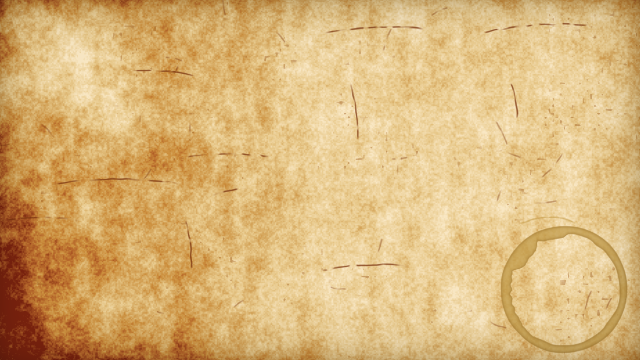
A Shadertoy shader for this texture:

```glsl
float hash(vec2 p) {
    vec3 q = fract(vec3(p.xyx) * 0.1031);
    q += dot(q, q.yzx + 33.33);
    return fract((q.x + q.y) * q.z);
}

float noise(vec2 p) {
    vec2 cell = floor(p), f = fract(p);
    f = f * f * (3.0 - 2.0 * f);
    float low = mix(hash(cell), hash(cell + vec2(1, 0)), f.x);
    float high = mix(hash(cell + vec2(0, 1)), hash(cell + vec2(1, 1)), f.x);
    return mix(low, high, f.y);
}

// Fractal noise centred on zero
float fbm(vec2 p) {
    float sum = 0.0, amplitude = 0.5;
    for (int i = 0; i < 5; i++) {
        sum += amplitude * (noise(p) - 0.5);
        p = mat2(1.6, 1.2, -1.2, 1.6) * p + 17.3;
        amplitude *= 0.55;
    }
    return sum;
}

float spot(vec2 p, vec2 center, vec2 size) {
    vec2 d = (p - center) / size;
    return exp(-dot(d, d));
}

vec3 paperColor(float tone) {
    vec3 stops[6] = vec3[6](
        vec3(0.95, 0.86, 0.68), vec3(0.91, 0.79, 0.55), vec3(0.85, 0.68, 0.40),
        vec3(0.80, 0.56, 0.24), vec3(0.71, 0.39, 0.16), vec3(0.56, 0.22, 0.09));
    float t = clamp(tone, -0.13, 1.1) * 5.0;
    int i = int(clamp(floor(t), 0.0, 4.0));
    return mix(stops[i], stops[i + 1], t - float(i));
}

// Broad staining: 0 is pale, 1 is deep rust
float paperTone(vec2 p, float aspect) {
    vec2 q = p + 0.09 * vec2(fbm(p * 6.0), fbm(p * 6.0 + 40.0));
    float tone = mix(0.42, 0.10, smoothstep(0.3, 1.05, q.x));
    tone += 0.46 * spot(q, vec2(0.04, 0.13), vec2(0.13, 0.19));
    tone += 0.24 * spot(q, vec2(0.0, 0.44), vec2(0.22, 0.20));
    tone += 0.20 * spot(q, vec2(0.25, 0.0), vec2(0.42, 0.10));
    tone += 0.10 * spot(q, vec2(0.48, 0.72), vec2(0.18, 0.22));
    tone += 0.12 * spot(q, vec2(aspect, 0.75), vec2(0.15, 0.30));
    tone -= 0.36 * spot(q, vec2(0.22, 0.84), vec2(0.19, 0.13));
    tone -= 0.28 * spot(q, vec2(0.29, 0.65), vec2(0.11, 0.06));
    tone -= 0.12 * spot(q, vec2(0.36, 0.15), vec2(0.10, 0.13));
    vec2 border = min(p, vec2(aspect, 1.0) - p);
    tone += 0.27 * exp(-border.y / 0.035) + 0.20 * exp(-border.x / 0.035);

    // Mottling, vertical fibres and fine grain
    float strength = mix(1.35, 0.9, smoothstep(0.2, 0.9, p.x));
    tone += strength * (0.40 * fbm(p * 7.0) + 0.42 * fbm(p * 26.0 + 9.0));
    tone += 0.32 * fbm(p * vec2(30.0, 5.0) + 70.0);
    tone += 0.20 * (noise(p * 130.0) - 0.5) + 0.20 * (noise(p * 260.0) - 0.5);
    return tone;
}

float scratch(vec2 p, vec2 a, vec2 b, float bend, float pixel) {
    vec2 d = b - a;
    float len = length(d);
    float t = dot(p - a, d) / (len * len);
    float offset = dot(p - a, vec2(-d.y, d.x)) / len - bend * len * 4.0 * t * (1.0 - t);
    offset += 0.004 * (noise(p * 45.0) - 0.5);
    float ends = smoothstep(0.0, 0.08, t) * smoothstep(1.0, 0.92, t);
    float broken = smoothstep(0.2, 0.65, noise(p * 60.0 + a * 90.0));
    return ends * broken * (1.0 - smoothstep(0.0, 0.0012 + pixel, abs(offset)));
}

float scratches(vec2 p, float aspect, float pixel) {
    vec4 marks[12] = vec4[12](
        vec4(0.14, 0.486, 0.50, 0.49), vec4(0.50, 0.56, 0.75, 0.565),
        vec4(0.35, 0.80, 0.545, 0.79), vec4(0.90, 0.907, 1.18, 0.92),
        vec4(1.33, 0.907, 1.64, 0.93), vec4(0.89, 0.248, 1.14, 0.26),
        vec4(0.0, 0.387, 0.22, 0.387), vec4(1.419, 0.77, 1.437, 0.67),
        vec4(0.972, 0.77, 0.995, 0.61), vec4(0.514, 0.39, 0.532, 0.25),
        vec4(0.50, 0.86, 0.487, 0.80), vec4(0.59, 0.456, 0.69, 0.48));
    float wear = 0.0;
    for (int i = 0; i < 12; i++)
        wear = max(wear, scratch(p, marks[i].xy, marks[i].zw, 0.04, pixel));
    // Short, faint scuffs
    for (int i = 0; i < 26; i++) {
        float id = float(i);
        vec2 start = vec2(hash(vec2(id, 3.0)) * aspect, hash(vec2(id, 8.0)));
        vec2 run = vec2(hash(vec2(id, 14.0)) - 0.5, hash(vec2(id, 21.0)) - 0.5);
        wear = max(wear, 0.5 * scratch(p, start, start + 0.15 * run, 0.03, pixel));
    }
    return wear;
}

// x: wet band, y: dark drying rim
vec2 cupStain(vec2 p, vec2 center, float pixel) {
    vec2 d = p - center;
    float r = length(d);
    vec2 dir = d / max(r, 0.001);
    float outer = 0.176 + 0.003 * (noise(dir * 4.0 + 9.0) - 0.5);
    float inner = 0.154 + 0.007 * (noise(dir * 5.0 + 20.0) - 0.5);
    inner -= 0.020 * smoothstep(0.93, 0.98, dot(dir, vec2(-0.76, 0.65)));
    inner -= 0.010 * smoothstep(0.96, 0.99, dot(dir, vec2(-0.21, 0.98)));
    inner -= 0.009 * smoothstep(0.3, 1.0, -dir.x) * noise(dir * 12.0 + 30.0);
    float edge = max(r - outer, inner - r);
    float band = 1.0 - smoothstep(-pixel, pixel, edge);
    return vec2(band, band * exp(-abs(edge) / 0.0035));
}

void mainImage(out vec4 fragColor, in vec2 fragCoord) {
    float pixel = 1.0 / iResolution.y;
    float aspect = iResolution.x * pixel;
    vec2 p = fragCoord * pixel;
    vec3 color = paperColor(paperTone(p, aspect));

    // Rust specks and scratches
    float specks = smoothstep(0.83, 0.97, noise(p * 95.0 + 5.0)) * smoothstep(0.0, 0.2, fbm(p * 9.0 + 60.0));
    color = mix(color, vec3(0.62, 0.36, 0.12), 0.45 * specks);
    color = mix(color, vec3(0.48, 0.20, 0.06), 0.75 * scratches(p, aspect, pixel));

    // Cup ring with a faint splash above it
    vec2 stain = cupStain(p, vec2(1.567, 0.196), pixel);
    color = mix(color, vec3(0.76, 0.61, 0.29), 0.72 * stain.x);
    color = mix(color, vec3(0.58, 0.41, 0.13), 0.65 * stain.y);
    float splash = scratch(p, vec2(1.44, 0.375), vec2(1.60, 0.38), 0.12, pixel);
    color = mix(color, vec3(0.78, 0.62, 0.30), 0.6 * splash);

    // Darkened border
    vec2 border = min(p, vec2(aspect, 1.0) - p);
    color *= 1.0 - 0.13 * exp(-border.x / 0.05) - 0.13 * exp(-border.y / 0.05);
    fragColor = vec4(clamp(color, 0.0, 1.0), 1.0);
}
```
